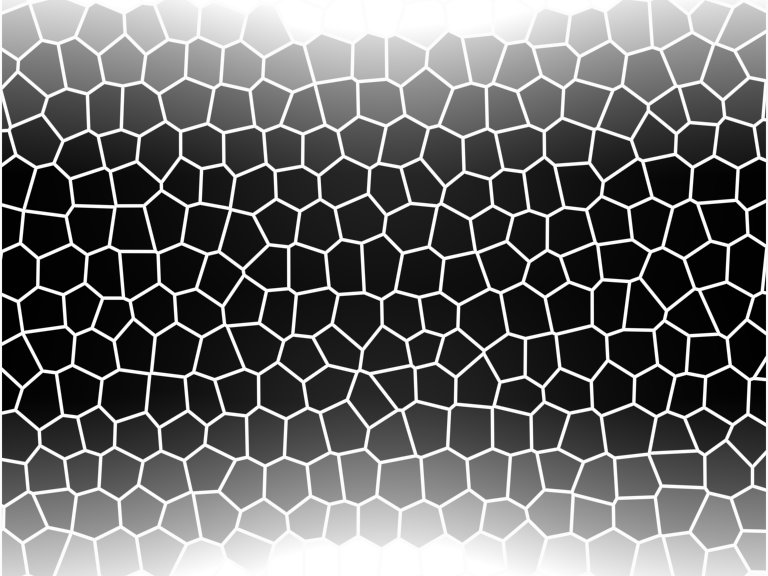
Write a Shadertoy shader that draws this pattern.

```glsl
// Irregular mosaic: a jittered brick lattice of Voronoi cells with white seams.
// Cells are black along the middle band, grey to pale toward top and bottom,
// and a soft glow lifts the centre columns.

const float ROWS = 14.0;           // cell rows per canvas height
const float COLUMN_DENSITY = 14.25; // cell columns per canvas height
const float ROW_OFFSET = 0.08;
const float JITTER = 0.56;
const float SEAM_HALF_WIDTH = 0.042;
const float SIDE_MARGIN = 0.0035;
const vec3 SEAM_COLOR = vec3(0.99);

// Sine-free hash giving two values in 0..1
vec2 hash22(vec2 cell) {
    vec3 h = fract(vec3(cell.xyx) * vec3(0.1031, 0.1030, 0.0973));
    h += dot(h, h.yzx + 33.33);
    return fract((h.xx + h.yz) * h.zy);
}

float brickShift(float row) {
    return 0.5 * mod(row + 1.0, 2.0);
}

// Jittered site of the lattice cell at an offset from the point's own cell
vec2 siteNear(vec2 point, vec2 offset, float jitter) {
    float row = floor(point.y) + offset.y;
    float shift = brickShift(row);
    float column = floor(point.x - shift) + offset.x;
    vec2 wobble = hash22(vec2(column, row) + 17.0) - 0.5;
    return vec2(column + shift, row) + 0.5 + jitter * wobble;
}

vec2 nearestSite(vec2 point, float jitter) {
    vec2 best = point;
    float bestDistance = 1e5;
    for (int j = -2; j <= 2; j++) {
        for (int i = -2; i <= 2; i++) {
            vec2 site = siteNear(point, vec2(i, j), jitter);
            float d = dot(site - point, site - point);
            if (d < bestDistance) {
                bestDistance = d;
                best = site;
            }
        }
    }
    return best;
}

// Distance to the closest bisector between the home site and its neighbours
float seamDistance(vec2 point, vec2 home, float jitter) {
    float nearest = 1e5;
    for (int j = -2; j <= 2; j++) {
        for (int i = -2; i <= 2; i++) {
            vec2 site = siteNear(point, vec2(i, j), jitter);
            vec2 gap = site - home;
            if (dot(gap, gap) > 1e-5) {
                float d = dot(0.5 * (site + home) - point, normalize(gap));
                nearest = min(nearest, d);
            }
        }
    }
    return nearest;
}

// Grey level: dark middle band plus a central glow stronger at the ends
float cellShade(float bandDistance, float centreOffset) {
    float rise = max(bandDistance - 0.19, 0.0);
    float band = 1.5 * rise + 4.5 * rise * rise;
    float glow = exp(-centreOffset * centreOffset / 0.14);
    return clamp(band + glow * (0.055 + 0.5 * bandDistance), 0.0, 1.0);
}

void mainImage(out vec4 fragColor, in vec2 fragCoord) {
    vec2 uv = fragCoord / iResolution.xy;
    float aspect = iResolution.x / iResolution.y;
    float centreOffset = (uv.x - 0.5) * aspect;
    float pixel = 1.0 / iResolution.y;

    // Lattice space, with the columns centred on the canvas
    vec2 point = vec2(centreOffset * COLUMN_DENSITY + 9.5,
                      uv.y * ROWS + ROW_OFFSET);
    vec2 home = nearestSite(point, JITTER);

    // Blend the tone of the whole cell with a gradient inside it
    float siteHeight = (home.y - ROW_OFFSET) / ROWS;
    float bandDistance = mix(abs(siteHeight - 0.5), abs(uv.y - 0.5), 0.5);
    vec3 color = vec3(cellShade(bandDistance, centreOffset));

    // Seams between cells
    float softness = 0.8 * ROWS * pixel;
    float seam = seamDistance(point, home, JITTER) - SEAM_HALF_WIDTH;
    float seamMask = 1.0 - smoothstep(-softness, softness, seam);

    // Thin white margins at the left and right
    float side = 0.5 * aspect - abs(centreOffset) - SIDE_MARGIN;
    float sideMask = 1.0 - smoothstep(-0.7 * pixel, 0.7 * pixel, side);

    color = mix(color, SEAM_COLOR, max(seamMask, sideMask));
    fragColor = vec4(color, 1.0);
}
```
